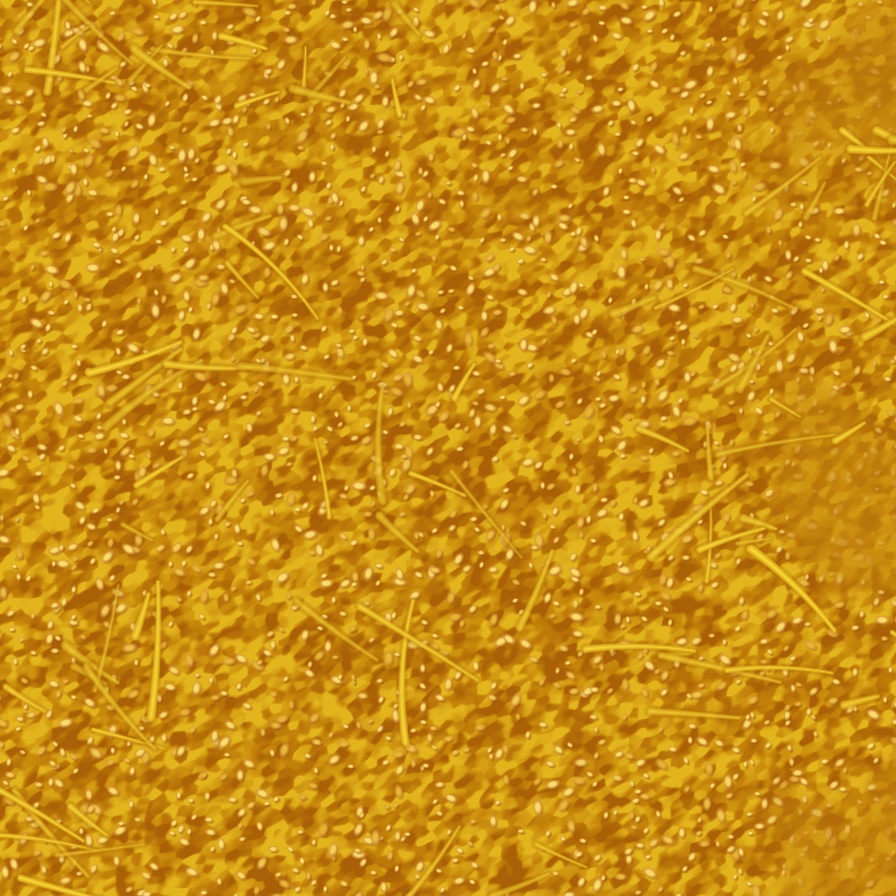
Give the GLSL for this texture, as a Shadertoy shader.

```glsl
vec2 hash2(vec2 p) {
    vec3 q = fract(p.xyx * vec3(.1031, .1030, .0973));
    q += dot(q, q.yzx + 33.33);
    return fract((q.xx + q.yz) * q.zy);
}

mat2 rotation(float angle) {
    float c = cos(angle), s = sin(angle);
    return mat2(c, -s, s, c);
}

// Soft cellular noise: random cell tones blended by distance
float grains(vec2 p) {
    vec2 cell = floor(p);
    float sum = 0., weight = 0.;
    for (int y = -1; y <= 1; y++)
    for (int x = -1; x <= 1; x++) {
        vec2 id = cell + vec2(x, y);
        vec2 d = id + hash2(id) - p;
        float w = exp(-7. * dot(d, d));
        sum += w * hash2(id + 71.).x;
        weight += w;
    }
    return sum / weight;
}

vec3 soil(vec2 p) {
    vec2 slanted = rotation(.6) * p * vec2(.8, 1.25);
    float tone = .62 * grains(slanted * 105.) + .38 * grains(slanted * 52. + 40.);
    tone += .025 * sin(p.x * 17. + 2. * sin(p.y * 11.)) * sin(p.y * 14. + p.x * 6.);
    float z = (tone - .5) / .155;
    vec3 shade = vec3(.71, .44, .03), ochre = vec3(.78, .53, .04), gold = vec3(.85, .65, .09);
    vec3 col = mix(ochre, shade, clamp(-z / 1.05, 0., 1.7));
    return mix(col, gold, clamp(z / 1.05, 0., 1.5));
}

// Pale flakes with a tan rim and a shadow at the lower right
vec3 addChips(vec3 col, vec2 p, float soft) {
    vec2 g = p * 62., cell = floor(g);
    for (int y = -1; y <= 1; y++)
    for (int x = -1; x <= 1; x++) {
        vec2 id = cell + vec2(x, y);
        vec2 kind = hash2(id + 13.), shape = hash2(id + 157.);
        if (kind.x > .46) continue;
        vec2 d = g - id - hash2(id + 211.);
        mat2 turn = rotation(.6 + (shape.x - .5) * 2.6);
        vec2 size = mix(vec2(.18, .12), vec2(.43, .25), shape.y * shape.y);
        float shadow = length(turn * (d - vec2(.12, -.14)) / size);
        float flake = length(turn * d / size);
        vec3 tint = mix(vec3(.97, .86, .42), vec3(.90, .71, .19), smoothstep(.5, .9, kind.y));
        col = mix(col, vec3(.60, .35, .06), .5 * soft * smoothstep(1.5, .6, shadow));
        col = mix(col, vec3(.85, .59, .24), .7 * soft * smoothstep(1.55, 1., flake));
        col = mix(col, tint, soft * smoothstep(1.15, .5, flake));
    }
    return col;
}

// Thin bent stalks, gathered in loose groups
vec3 addStraws(vec3 col, vec2 p, float aspect, float edge) {
    for (int i = 0; i < 92; i++) {
        float n = float(i);
        vec2 group = hash2(vec2(floor(n / 3.), 5.)) * vec2(aspect, 1.);
        vec2 place = group + (hash2(vec2(n, 19.)) - .5) * .17;
        vec2 form = hash2(vec2(n, 37.)), look = hash2(vec2(n, 53.));
        float angle = form.x < .45 ? -.9 + look.x * .9 : .1 + look.x * 1.7;
        float halfLength = mix(.018, .082, form.y * sqrt(form.y));
        vec2 q = rotation(angle) * (p - place);
        q.y += (fract(look.y * 9.) - .5) * 2.6 * q.x * q.x;
        float width = mix(.0016, .0036, look.y) * (1. - .35 * q.x / halfLength);
        float d = length(vec2(max(abs(q.x) - halfLength, 0.), q.y)) - width;
        float opacity = mix(.6, 1., fract(look.x * 7.));
        vec3 stalk = mix(vec3(.89, .70, .11), vec3(.97, .87, .24), smoothstep(0., -width, d + .0006));
        col = mix(col, vec3(.66, .40, .03), .35 * smoothstep(.005, 0., d));
        col = mix(col, stalk, opacity * smoothstep(edge, -edge, d));
    }
    return col;
}

void mainImage(out vec4 fragColor, in vec2 fragCoord) {
    vec2 p = fragCoord / iResolution.y;
    float aspect = iResolution.x / iResolution.y;
    float edge = max(.0013, .7 / iResolution.y);

    // Smeared patches along the right side
    float smear = smoothstep(.84, .9, p.x / aspect)
                * smoothstep(-.2, .7, sin(p.y * 15. + 1.) + .5 * sin(p.x * 31. + p.y * 9.));
    vec3 col = mix(soil(p), vec3(.77, .52, .05), .6 * smear);
    col = addChips(col, p, 1. - .75 * smear);
    col = addStraws(col, p, aspect, edge);
    fragColor = vec4(col, 1.);
}
```
